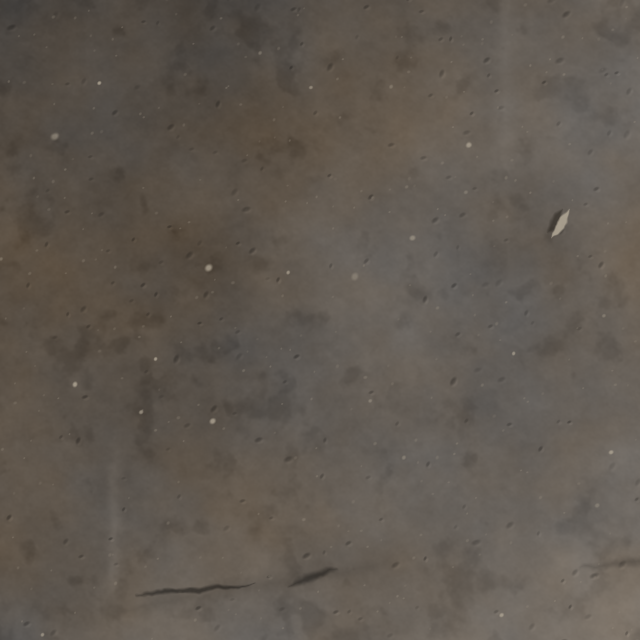
Give the GLSL for this texture, as a WebGL 2 fragment shader.

```glsl
#version 300 es
precision highp float;

uniform vec2 u_resolution;
out vec4 fragColor;

float hash(vec2 p) {
    return fract(sin(dot(p, vec2(127.1, 311.7))) * 43758.5453);
}

float noise(vec2 p) {
    vec2 cell = floor(p), f = fract(p);
    f = f * f * (3.0 - 2.0 * f);
    return mix(mix(hash(cell), hash(cell + vec2(1, 0)), f.x),
               mix(hash(cell + vec2(0, 1)), hash(cell + vec2(1, 1)), f.x), f.y);
}

// Layered noise centred on zero
float fbm(vec2 p, int octaves) {
    float sum = 0.0, amp = 0.5;
    for (int i = 0; i < octaves; i++) {
        sum += amp * (noise(p) - 0.5);
        p = mat2(1.6, 1.2, -1.2, 1.6) * p + 17.3;
        amp *= 0.5;
    }
    return sum;
}

// Tapered line with soft edges
float stroke(vec2 p, vec2 a, vec2 b, float width, float soft) {
    vec2 ab = b - a;
    float h = clamp(dot(p - a, ab) / dot(ab, ab), 0.0, 1.0);
    float taper = 1.0 - pow(2.0 * h - 1.0, 2.0);
    float r = width * taper;
    return 1.0 - smoothstep(r - soft, r + soft, length(p - a - ab * h));
}

// Scattered oval marks, one candidate per grid cell
float scatter(vec2 p, float cells, float density, float radius, float stretch, float seed) {
    vec2 q = p * cells, base = floor(q);
    float mask = 0.0;
    for (int y = -1; y <= 1; y++) {
        for (int x = -1; x <= 1; x++) {
            vec2 id = base + vec2(x, y);
            vec2 key = id + seed;
            vec2 centre = id + vec2(hash(key + 3.1), hash(key + 7.7));
            float angle = 0.75 + 0.9 * (hash(key + 11.3) - 0.5);
            vec2 d = (q - centre) / cells;
            d = mat2(cos(angle), -sin(angle), sin(angle), cos(angle)) * d;
            d.x /= stretch;
            float r = radius * mix(0.4, 1.0, pow(hash(key + 19.9), 2.0));
            float present = step(hash(key), density) * mix(0.35, 1.0, hash(key + 23.5));
            mask = max(mask, present * (1.0 - smoothstep(r * 0.3, r + 0.0012, length(d))));
        }
    }
    return mask;
}

void main() {
    vec2 p = gl_FragCoord.xy / u_resolution.y;
    vec2 ragged = p + 0.012 * vec2(fbm(p * 45.0, 3), fbm(p * 45.0 + 31.0, 3));

    // Broad stains over a diagonal fade
    float tone = 0.53 + 0.46 * (p.x - 0.5) - 0.46 * (p.y - 0.5);
    tone += 0.75 * fbm(p * 4.0 + 2.7, 4);
    tone += 0.28 * fbm(p * 17.0 + 40.0, 3);
    tone += 0.20 * fbm(p * vec2(70.0, 85.0), 3);
    tone -= 0.22 * smoothstep(0.08, 0.26, fbm(p * 22.0 + 63.0, 4));

    // Faint upright seams
    float seamLeft = exp(-pow((ragged.x - 0.178) / 0.009, 2.0))
                   * smoothstep(0.03, 0.12, p.y) * smoothstep(0.36, 0.2, p.y);
    float seamRight = exp(-pow((ragged.x - 0.79) / 0.016, 2.0)) * smoothstep(0.55, 0.9, p.y);
    tone += 0.22 * seamLeft + 0.16 * seamRight;

    vec3 color = mix(vec3(0.295, 0.267, 0.237), vec3(0.477, 0.443, 0.405), clamp(tone, -0.15, 1.15));

    // Rusty and bluish tints
    float tint = fbm(p * 5.0 + 91.0, 3) + 0.25 * fbm(p * 24.0 + 8.0, 2);
    color += vec3(0.055, 0.0, -0.065) * tint;

    // Pits with a lit lower edge, and pale grit
    float pits = scatter(p, 26.0, 0.28, 0.0045, 1.8, 5.0);
    float rims = scatter(p + vec2(-0.003, 0.003), 26.0, 0.28, 0.0045, 1.8, 5.0);
    color *= 1.0 + 0.10 * rims - 0.26 * pits;
    float dust = scatter(p, 45.0, 0.14, 0.0025, 1.3, 47.0);
    float grit = scatter(p, 11.0, 0.16, 0.0065, 1.2, 83.0);
    color = mix(color, vec3(0.60, 0.56, 0.50), 0.35 * dust);
    color = mix(color, vec3(0.70, 0.66, 0.59), 0.8 * grit);

    // Broken crack near the bottom
    float crack = stroke(ragged, vec2(0.21, 0.071), vec2(0.40, 0.086), 0.004, 0.003);
    crack = max(crack, 0.9 * stroke(ragged, vec2(0.45, 0.083), vec2(0.525, 0.112), 0.006, 0.005));
    crack = max(crack, 0.4 * stroke(ragged, vec2(0.91, 0.112), vec2(1.02, 0.128), 0.005, 0.006));
    float shade = stroke(ragged, vec2(0.18, 0.045), vec2(0.58, 0.115), 0.010, 0.018);
    color *= (1.0 - 0.12 * shade) * (1.0 - 0.42 * crack);

    // Chipped flake and its shadow
    float shadow = stroke(ragged, vec2(0.854, 0.638), vec2(0.880, 0.672), 0.005, 0.003);
    float flake = stroke(ragged, vec2(0.859, 0.629), vec2(0.891, 0.671), 0.006, 0.002);
    color = mix(color, vec3(0.20, 0.18, 0.155), 0.7 * shadow);
    color = mix(color, vec3(0.70, 0.66, 0.59), 0.85 * flake);

    // Fine surface grain
    color += 0.022 * fbm(p * 190.0, 2);
    fragColor = vec4(color, 1.0);
}
```
